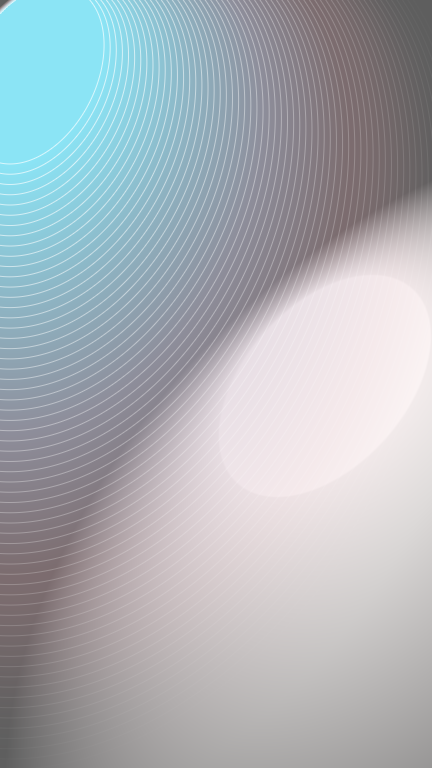
A WebGL 2 fragment shader for this background:

```glsl
#version 300 es
precision highp float;

uniform vec2 u_resolution;
out vec4 fragColor;

#define RING_STEP 0.065
#define RING_WIDTH 0.0013
#define RING_OPACITY 0.68
#define RING_END 4.9
#define GLOW_END 4.0
#define GLOW_OPACITY 0.95

const vec3 CYAN = vec3(0.545, 0.895, 0.962);
const vec3 STEEL = vec3(0.555, 0.715, 0.775);
const vec3 LAVENDER = vec3(0.555, 0.555, 0.605);
const vec3 MAUVE = vec3(0.485, 0.425, 0.435);
const vec3 CHARCOAL = vec3(0.37);
const vec3 COOL_LIGHT = vec3(0.88, 0.85, 0.885);
const vec3 PINK_LIGHT = vec3(0.96, 0.915, 0.922);
const vec3 WARM_WHITE = vec3(1.0, 0.985, 0.98);

// Maps a skewed ellipse to the unit circle.
vec2 unskew(vec2 d, vec2 radii, float skew) {
    d /= radii;
    return vec2(d.x, (d.y - skew * d.x) / sqrt(1.0 - skew * skew));
}

// Scale about the focus at which the ellipse passes through p.
float focalScale(vec2 p, vec2 focus, vec2 centre, vec2 radii, float skew) {
    vec2 q = unskew(p - focus, radii, skew);
    vec2 m = unskew(centre - focus, radii, skew);
    float qm = dot(q, m);
    float qq = dot(q, q);
    return qq / max(qm + sqrt(qm * qm + (1.0 - dot(m, m)) * qq), 1e-5);
}

float ramp(float a, float b, float x) {
    return clamp((x - a) / (b - a), 0.0, 1.0);
}

vec3 fieldColor(float s) {
    vec3 c = mix(CYAN, STEEL, ramp(1.0, 1.85, s));
    c = mix(c, LAVENDER, ramp(1.85, 2.7, s));
    c = mix(c, MAUVE, ramp(2.7, 3.6, s));
    return mix(c, CHARCOAL, smoothstep(3.6, 4.75, s));
}

vec3 lightColor(float s) {
    vec3 c = mix(COOL_LIGHT, PINK_LIGHT, ramp(2.7, 4.2, s));
    return mix(c, WARM_WHITE, ramp(4.2, 5.2, s));
}

// Thin evenly spaced contours, starting at the edge of the core.
float ringMask(float s) {
    float nearest = 1.0 + RING_STEP * max(round((s - 1.0) / RING_STEP), 0.0);
    float slope = max(length(vec2(dFdx(s), dFdy(s))) * u_resolution.y, 1e-4);
    float dist = abs(s - nearest) / slope;
    float pixel = 1.0 / u_resolution.y;
    float line = clamp((0.5 * (RING_WIDTH + pixel) - dist) / pixel, 0.0, 1.0);
    return line * min(RING_WIDTH / pixel, 1.0);
}

void main() {
    vec2 p = gl_FragCoord.xy / u_resolution.y;

    float field = focalScale(p, vec2(0.013, 0.992), vec2(0.0434, 0.903),
                             vec2(0.0921, 0.1165), 0.33);
    float glow = focalScale(p, vec2(0.3776, 0.5807), vec2(0.423, 0.4974),
                            vec2(0.138, 0.1445), 0.45);

    // Colour field with a soft light over it; the light has a solid core.
    vec3 color = fieldColor(field);
    float edge = max(fwidth(glow), 1e-4);
    float core = 1.0 - smoothstep(1.0 - edge, 1.0 + edge, glow);
    float halo = GLOW_OPACITY * (1.0 - ramp(1.0, GLOW_END, glow));
    color = mix(color, lightColor(field), mix(halo, 1.0, core));

    // White contours fade away from the cyan core.
    float fade = RING_OPACITY * (1.0 - ramp(1.0, RING_END, field));
    color = mix(color, vec3(1.0), ringMask(field) * fade);

    fragColor = vec4(color, 1.0);
}
```
